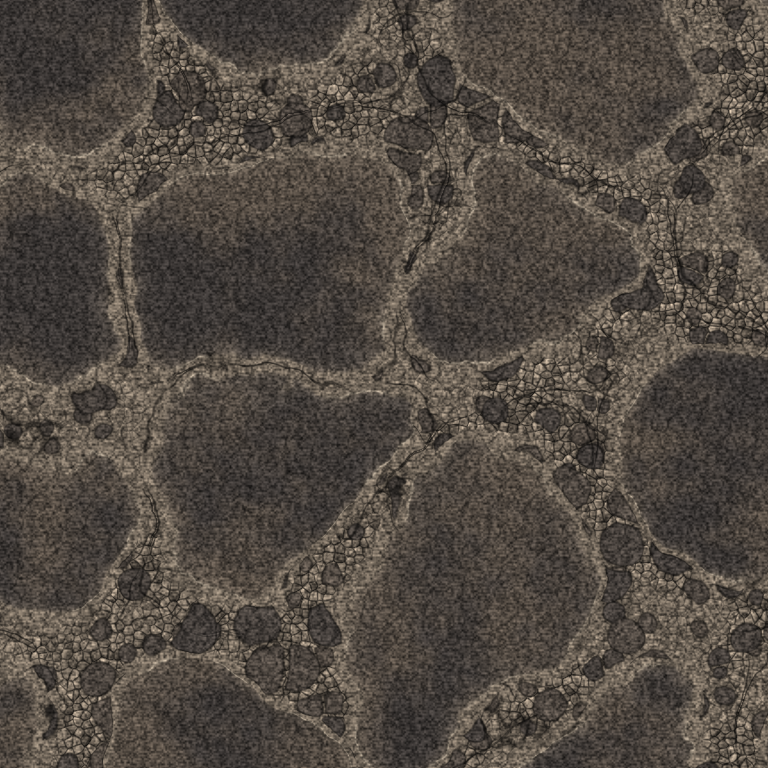
Write a Shadertoy shader that draws this texture.

```glsl
// Dark stone plates set in pale gravel veins, like a weathered breccia slab.
// A warped, rounded Voronoi diagram cuts the plates; finer Voronoi layers fill
// the veins with gravel and dark pebbles, and value noise adds stain and grain.

#define PLATES 3.1          // plates across the canvas
#define VEIN_MIN 0.010      // narrowest half width of a vein
#define VEIN_MAX 0.058      // widest half width of a vein
#define RIM_WIDTH 0.024     // smooth border around each plate
#define GRAVEL 88.0         // gravel stones across the canvas
#define PEBBLE_SHARE 0.42   // share of pebble cells that are filled
#define GRAIN 0.62          // strength of the fine grain
#define SEED vec2(3.7, 8.2) // picks the layout
#define CHARCOAL vec3(0.235, 0.218, 0.210)
#define UMBER vec3(0.345, 0.308, 0.272)
#define TAN vec3(0.455, 0.412, 0.362)
#define CREAM vec3(0.620, 0.575, 0.510)

float hash(vec2 p) {
    return fract(sin(dot(p, vec2(127.1, 311.7))) * 43758.5453);
}

vec2 hash2(vec2 p) {
    return vec2(hash(p), hash(p + 41.3));
}

float noise(vec2 p) {
    vec2 i = floor(p), f = fract(p);
    f = f * f * (3.0 - 2.0 * f);
    return mix(mix(hash(i), hash(i + vec2(1, 0)), f.x),
               mix(hash(i + vec2(0, 1)), hash(i + vec2(1, 1)), f.x), f.y);
}

float fbm(vec2 p) {
    float sum = 0.0, amp = 0.533;
    for (int i = 0; i < 4; i++) {
        sum += amp * noise(p);
        p = mat2(1.6, 1.2, -1.2, 1.6) * p + 7.3;
        amp *= 0.5;
    }
    return sum;
}

vec2 cellPoint(vec2 cell) {
    return cell + 0.5 + 0.84 * (hash2(cell) - 0.5);
}

// xy: offset to the nearest point, z: rounded distance to the border, w: id
vec4 voronoi(vec2 p, float sharpness) {
    vec2 base = floor(p), nearest = base, toNearest = vec2(9.0);
    for (int y = -1; y <= 1; y++)
    for (int x = -1; x <= 1; x++) {
        vec2 cell = base + vec2(x, y), r = cellPoint(cell) - p;
        if (dot(r, r) < dot(toNearest, toNearest)) {
            toNearest = r;
            nearest = cell;
        }
    }
    float sum = 0.0;
    for (int y = -2; y <= 2; y++)
    for (int x = -2; x <= 2; x++) {
        if (x == 0 && y == 0) continue;
        vec2 r = cellPoint(nearest + vec2(x, y)) - p;
        float border = dot(0.5 * (toNearest + r), normalize(r - toNearest));
        sum += exp(-sharpness * border);
    }
    return vec4(toNearest, -log(sum) / sharpness, hash(nearest + 17.0));
}

void mainImage(out vec4 fragColor, in vec2 fragCoord) {
    vec2 p = fragCoord / iResolution.y + SEED;

    // Plate outline: broad bends, then ragged edges
    vec2 bend = vec2(fbm(p * 4.0), fbm(p * 4.0 + 31.0)) - 0.5;
    vec2 ragged = vec2(fbm(p * 24.0), fbm(p * 24.0 + 57.0)) - 0.5;
    vec2 q = p + 0.17 * bend + 0.022 * ragged;
    float border = voronoi(q * PLATES, 15.0).z / PLATES;
    float halfWidth = mix(VEIN_MIN, VEIN_MAX, smoothstep(0.25, 0.75, noise(p * 4.3 + 5.0)));
    float d = border - halfWidth + 0.006 * (fbm(p * 75.0) - 0.5);

    // Plate surface: charcoal with umber stains, paler near the edge
    float stain = smoothstep(0.34, 0.68, fbm(p * 5.0 + 13.0) + 0.3 * (fbm(p * 32.0) - 0.5));
    vec3 plate = mix(CHARCOAL, UMBER, stain);
    plate = mix(plate, TAN, 0.55 * exp(-max(d, 0.0) / 0.009));

    // Gravel: small lit stones with dark gaps
    vec4 stone = voronoi((p + 0.012 * ragged) * GRAVEL, 30.0);
    float light = 0.78 + 0.42 * stone.w + 0.35 * dot(stone.xy, vec2(0.6, -0.8));
    vec3 gravel = TAN * light * mix(0.52, 1.08, smoothstep(0.0, 0.17, stone.z));
    float clump = smoothstep(0.30, 0.55, fbm(p * 13.0 + 3.0));
    float depth = smoothstep(0.4 * RIM_WIDTH, 1.2 * RIM_WIDTH, -d);
    vec3 rim = TAN * (0.90 + 0.25 * fbm(p * 45.0));
    vec3 vein = mix(rim, gravel, depth * mix(0.4, 1.0, clump));

    // Dark pebbles in two sizes, outlined and kept inside the veins
    for (int i = 0; i < 2; i++) {
        float scale = i == 0 ? 27.0 : 14.0;
        vec4 cell = voronoi((p + 0.016 * ragged) * scale + 19.0 * float(i), 30.0);
        float radius = mix(0.24, 0.46, fract(cell.w * 37.0));
        float shape = max(length(cell.xy) - radius, 0.05 - cell.z) / scale;
        shape = max(shape, d + 0.5 * RIM_WIDTH);
        float present = step(cell.w, PEBBLE_SHARE);
        vec3 pebble = mix(CHARCOAL, UMBER, 0.15 + 0.6 * fract(cell.w * 91.0));
        pebble *= 0.85 + 0.4 * fbm(p * 85.0);
        vein = mix(vein, pebble, 0.92 * present * smoothstep(0.0015, -0.0015, shape));
        vein *= 1.0 - 0.38 * present * exp(-pow(shape / 0.0016, 2.0));
    }

    // Fine cracks along the vein centres and wandering across them
    float wander = abs(fbm(p * 8.0 + 71.0) - 0.5) / 8.0;
    float crack = exp(-pow(border / 0.0014, 2.0)) + 0.8 * exp(-pow(wander / 0.0011, 2.0));
    vein *= 1.0 - 0.5 * min(crack, 1.0) * smoothstep(0.30, 0.55, noise(p * 17.0));

    // Join, with a broken pale line at the plate edge
    vec3 color = mix(vein, plate, smoothstep(-0.0025, 0.0025, d));
    float edgeLine = exp(-pow((d + 0.001) / 0.0013, 2.0));
    color = mix(color, CREAM, 0.65 * edgeLine * smoothstep(0.35, 0.7, noise(p * 22.0 + 9.0)));

    // Fine grain and scattered dark pits
    float grain = noise(p * 430.0) + noise(p * 235.0 + 11.0) - 1.0;
    float pits = smoothstep(0.70, 0.92, noise(p * 150.0 + 23.0)) * smoothstep(0.3, 0.7, fbm(p * 18.0));
    color *= 1.0 + GRAIN * grain - 0.22 * pits;
    fragColor = vec4(clamp(color, 0.0, 1.0), 1.0);
}
```
